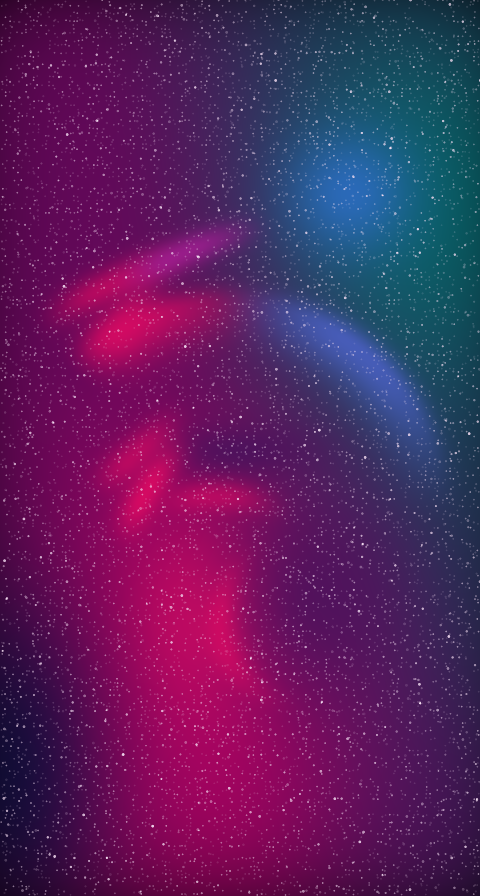
A WebGL 1 fragment shader for this background:

```glsl
precision highp float;
// Starry nebula: magenta clouds, a teal and blue glow, curved wisps and a sweeping arc.

uniform vec2 u_resolution;

// Positions use the canvas width as the unit: x in 0..1, y in 0..HEIGHT.
const float HEIGHT = 1.873;

const vec3 PLUM = vec3(0.39, 0.03, 0.35);
const vec3 SLATE = vec3(0.15, 0.23, 0.37);
const vec3 TEAL = vec3(0.03, 0.40, 0.42);
const vec3 AZURE = vec3(0.18, 0.43, 0.78);
const vec3 PERIWINKLE = vec3(0.30, 0.38, 0.78);
const vec3 NAVY = vec3(0.07, 0.06, 0.25);
const vec3 VIOLET = vec3(0.29, 0.07, 0.36);
const vec3 ORCHID = vec3(0.64, 0.12, 0.58);
const vec3 MAGENTA = vec3(0.66, 0.01, 0.38);
const vec3 HOT_PINK = vec3(0.88, 0.04, 0.39);
const vec3 STARLIGHT = vec3(0.95, 0.86, 0.94);

const vec2 ARC_CENTER = vec2(0.476, 0.80);
const float ARC_RADIUS = 0.437;
const float ARC_OUTER_BLUR = 0.036;
const float ARC_INNER_BLUR = 0.075;

const int STAR_LAYERS = 4;
const float STAR_CELLS = 120.0;
const float STAR_SIZE = 0.0018;

float hash(vec2 p) {
  p = fract(p * vec2(0.1031, 0.1137));
  p += dot(p, p.yx + 33.33);
  return fract((p.x + p.y) * p.x * 17.31);
}

// Soft elliptical spot.
float glow(vec2 p, vec2 center, vec2 radius) {
  vec2 d = (p - center) / radius;
  return exp(-dot(d, d));
}

// Soft bowed stroke from a to b that fades at both ends.
float wisp(vec2 p, vec2 a, vec2 b, float bend, float width) {
  vec2 axis = b - a;
  float span = length(axis);
  axis /= span;
  float t = dot(p - a, axis) / span;
  float offset = dot(p - a, vec2(-axis.y, axis.x)) - 4.0 * bend * t * (1.0 - t);
  float ends = smoothstep(0.0, 0.4, t) * (1.0 - smoothstep(0.5, 1.0, t));
  return ends * exp(-offset * offset / (width * width));
}

// Broad colour fields.
vec3 clouds(vec2 p) {
  vec3 col = mix(PLUM, SLATE, smoothstep(0.3, 1.0, p.x + 0.25 * (p.y - 1.0)));
  col = mix(col, TEAL, 0.95 * glow(p, vec2(0.95, 1.45), vec2(0.36, 0.42)));
  col = mix(col, AZURE, 0.85 * glow(p, vec2(0.73, 1.47), vec2(0.13, 0.13)));
  col = mix(col, VIOLET, 0.75 * glow(p, vec2(0.88, 0.12), vec2(0.36, 0.40)));
  col = mix(col, MAGENTA, 0.95 * glow(p, vec2(0.42, 0.28), vec2(0.30, 0.50)));
  col = mix(col, MAGENTA, 0.55 * glow(p, vec2(0.25, 0.65), vec2(0.24, 0.36)));
  col = mix(col, HOT_PINK, 0.75 * glow(p, vec2(0.42, 0.58), vec2(0.15, 0.20)));
  col = mix(col, VIOLET, 0.80 * glow(p, vec2(0.66, 0.62), vec2(0.19, 0.22)));
  return mix(col, NAVY, 0.95 * glow(p, vec2(0.0, 0.26), vec2(0.22, 0.40)));
}

// Arc that turns from pink on the left to blue on the right.
vec3 addArc(vec3 col, vec2 p) {
  vec2 v = p - ARC_CENTER;
  float angle = atan(v.x, v.y);
  float d = length(v) - ARC_RADIUS;
  float blur = d > 0.0 ? ARC_OUTER_BLUR : ARC_INNER_BLUR;
  float band = exp(-d * d / (blur * blur));
  float pink = smoothstep(-0.85, -0.5, angle) * (1.0 - smoothstep(-0.45, 0.35, angle));
  float blue = smoothstep(-0.1, 0.6, angle) * (1.0 - smoothstep(0.75, 1.65, angle));
  col = mix(col, HOT_PINK, 0.72 * band * pink);
  return mix(col, PERIWINKLE, 0.85 * band * blue);
}

vec3 addWisps(vec3 col, vec2 p) {
  // Upper feathers.
  col = mix(col, HOT_PINK, 0.65 * wisp(p, vec2(0.06, 1.18), vec2(0.44, 1.36), 0.015, 0.035));
  col = mix(col, ORCHID, 0.80 * wisp(p, vec2(0.22, 1.26), vec2(0.58, 1.41), 0.015, 0.032));
  col = mix(col, HOT_PINK, 0.65 * wisp(p, vec2(0.15, 1.09), vec2(0.36, 1.31), 0.0, 0.045));
  // Dark hollow and the lower feathers around it.
  col = mix(col, VIOLET, 0.85 * glow(p, vec2(0.50, 0.93), vec2(0.15, 0.055)));
  col = mix(col, HOT_PINK, 0.60 * wisp(p, vec2(0.18, 0.83), vec2(0.40, 1.03), 0.0, 0.035));
  col = mix(col, HOT_PINK, 0.85 * wisp(p, vec2(0.24, 0.72), vec2(0.40, 0.98), 0.01, 0.035));
  col = mix(col, HOT_PINK, 0.55 * wisp(p, vec2(0.30, 0.81), vec2(0.62, 0.80), 0.03, 0.032));
  // Bright crescent below.
  col = mix(col, HOT_PINK, 0.60 * wisp(p, vec2(0.52, 0.75), vec2(0.62, 0.37), -0.11, 0.035));
  return col;
}

// Scattered stars, each layer sparser and larger than the last.
float stars(vec2 p, float pixel) {
  float light = 0.0;
  for (int i = 0; i < STAR_LAYERS; i++) {
    float layer = float(i);
    vec2 grid = p * STAR_CELLS / (1.0 + layer * 0.9);
    vec2 cell = floor(grid) + 37.0 * layer;
    vec2 spot = 0.25 + 0.5 * vec2(hash(cell + 3.7), hash(cell + 91.3));
    float d = length(fract(grid) - spot) * (1.0 + layer * 0.9) / STAR_CELLS;
    float size = STAR_SIZE * (1.0 + 0.2 * layer);
    float shine = hash(cell + 57.1);
    float present = step(0.72 + 0.05 * layer, hash(cell + 11.9));
    float disc = 1.0 - smoothstep(size - 0.5 * pixel, size + 0.5 * pixel, d);
    light += present * disc * (0.12 + (0.45 + 0.12 * layer) * shine * shine);
  }
  return min(light, 1.0);
}

void main() {
  vec2 uv = gl_FragCoord.xy / u_resolution;
  vec2 p = uv * vec2(1.0, HEIGHT);
  vec3 col = addWisps(addArc(clouds(p), p), p);
  vec2 edge = abs(uv - 0.5) * 2.0;
  col *= 1.0 - 0.22 * pow(edge.x, 6.0) - 0.35 * pow(edge.y, 10.0);
  col = mix(col, STARLIGHT, stars(p, 1.0 / u_resolution.x));
  gl_FragColor = vec4(col, 1.0);
}
```
